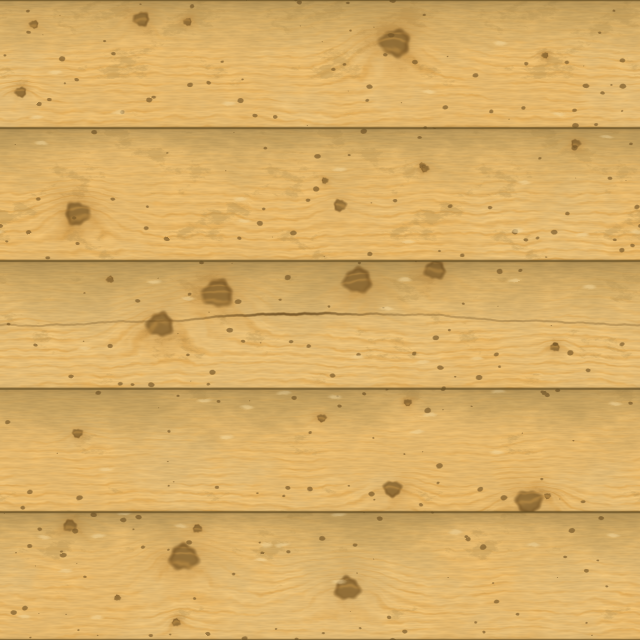
A Shadertoy shader for this texture:

```glsl
// Five horizontal pine planks with dark seams, bent growth rings, knots and wear.
// Layered sines warp the grain and tint the wood; stretched cellular noise gives
// fibres, specks and nicks; hashed knots push the rings into closed ovals.

const float TAU = 6.28318;

float hash(vec2 p) {
    return fract(sin(dot(p, vec2(127.1, 311.7))) * 43758.5);
}

// Layered warped sines, about -0.7 to 0.7, periodic in x
float waves(vec2 p, float seed) {
    float sum = 0.0, amp = 0.6, k = 1.0;
    for (int i = 0; i < 5; i++) {
        float a = TAU * k * p.x + seed;
        float b = TAU * k * p.y + seed * 1.7;
        sum += amp * sin(a + 1.5 * sin(b + seed)) * sin(0.8 * b + 1.5 * sin(a + 2.0));
        k = 2.0 * k + 1.0;
        amp *= 0.55;
        seed += 2.4;
    }
    return sum;
}

// Cellular noise: distance to the nearest point, and that point's random value
vec2 cells(vec2 p, vec2 grid, float seed) {
    p *= grid;
    vec2 best = vec2(9.0, 0.0);
    for (int j = -1; j <= 1; j++)
    for (int i = -1; i <= 1; i++) {
        vec2 cell = floor(p) + vec2(i, j);
        vec2 id = mod(cell, grid) + seed;
        float d = length(cell + vec2(hash(id), hash(id + 17.3)) - p);
        if (d < best.x) best = vec2(d, hash(id + 41.9));
    }
    return best;
}

void mainImage(out vec4 fragColor, in vec2 fragCoord) {
    vec2 uv = fragCoord / iResolution.xy;
    float px = 1.0 / iResolution.y;

    // Planks counted from the top, with slightly uneven heights
    float s = 5.0 * (1.0 - uv.y);
    s -= 0.04 * exp(-pow(abs(s - 2.5), 4.0));
    float plank = clamp(floor(s), 0.0, 4.0);
    float f = s - plank;
    float seed = 3.7 * plank + 1.3;
    float blotch = waves(vec2(uv.x, 0.3 * f), seed);
    float mottle = waves(vec2(3.0 * uv.x, 1.2 * f), seed + 5.0);

    // Knots: gather their stain, core and rim, and bend the growth rings
    float rings = 14.0 * f + 0.9 * waves(vec2(uv.x, 0.25 * f), seed + 9.0);
    float core = 0.0, rim = 0.0, halo = 0.0;
    for (int i = 0; i < 6; i++) {
        vec2 id = vec2(float(i) + 2.0, plank + 5.0);
        float r = mix(0.004, 0.021, pow(hash(id + 7.7), 2.0));
        vec2 q = vec2(fract(uv.x - hash(id) + 0.5) - 0.5,
                      0.2 * (f - mix(0.06, 0.95, hash(id + 3.1))));
        float angle = atan(q.y, q.x);
        float d = length(q * vec2(0.88, 1.0)) / r;
        d *= 1.0 + 0.09 * sin(3.0 * angle + seed) + 0.05 * sin(7.0 * angle + float(i));
        float soft = 0.12 + px / r;
        core = max(core, 1.0 - smoothstep(1.0 - soft, 1.0 + soft, d));
        rim = max(rim, exp(-pow((d - 0.9) / 0.2, 2.0)) * (0.6 + 0.4 * sin(angle + seed)));
        halo = max(halo, exp(-d * d / 4.0) * (0.7 + mottle));
        rings += 180.0 * r * exp(-dot(q * vec2(0.6, 1.0), q * vec2(0.6, 1.0)) / (6.0 * r * r));
    }

    // Weathered upper edge, honey lower part, pale patches
    float warm = smoothstep(-0.05, 0.6, f + 0.3 * blotch + 0.1 * mottle);
    vec3 col = mix(vec3(0.79, 0.645, 0.38), vec3(0.91, 0.735, 0.44), warm);
    float pale = smoothstep(0.0, 0.6, 0.2 - blotch + 0.25 * sin(plank * 2.6 - 3.6));
    col = mix(col, vec3(0.91, 0.765, 0.50), 0.55 * pale * smoothstep(0.1, 0.5, f));

    // Growth rings: broad late wood with finer lines between
    float late = pow(0.5 + 0.5 * sin(TAU * rings), 3.0);
    float fine = 0.5 + 0.5 * sin(TAU * 2.6 * rings + 2.0 * mottle);
    float grain = (0.3 + 0.7 * smoothstep(0.1, 0.7, f)) * clamp(0.65 + 0.8 * mottle, 0.15, 1.0);
    col = mix(col, vec3(0.84, 0.62, 0.29), grain * (0.55 * late + 0.16 * fine));

    // Fibres and grime
    float fibre = cells(uv, vec2(36.0, 300.0), 2.0).x;
    col *= 1.0 + 0.07 * (fibre - 0.45) + 0.035 * mottle;
    col = mix(col, vec3(0.68, 0.55, 0.31), 0.4 * smoothstep(0.35, 0.8, mottle - 0.3 * f + 0.1));

    // Knot colours
    col = mix(col, vec3(0.75, 0.56, 0.28), 0.65 * clamp(halo, 0.0, 1.0));
    col = mix(col, vec3(0.59, 0.44, 0.21) * (0.9 + 0.2 * late), 0.85 * core);
    col = mix(col, vec3(0.46, 0.32, 0.13), 0.5 * rim);

    // Dark specks and pale nicks
    vec2 speck = cells(uv + 0.002 * mottle, vec2(34.0, 44.0), 60.0);
    float size = 0.16 * fract(speck.y * 37.0);
    col = mix(col, vec3(0.45, 0.33, 0.15),
              0.65 * step(0.78, speck.y) * (1.0 - smoothstep(size - 0.04, size + 0.06, speck.x)));
    vec2 nick = cells(uv + 0.004 * mottle, vec2(16.0, 50.0), 90.0);
    col = mix(col, vec3(0.95, 0.84, 0.61),
              0.55 * step(0.93, nick.y) * (1.0 - smoothstep(0.06, 0.24, nick.x)));

    // A long drying crack along the middle plank
    float crackY = 0.46 - 0.045 * cos(TAU * (uv.x - 0.53)) + 0.018 * waves(vec2(2.0 * uv.x, 0.1), 4.0);
    float gape = exp(-pow((uv.x - 0.45) / 0.11, 2.0));
    float crack = 1.0 - smoothstep(0.0004, 0.0012 + 0.001 * gape + px, 0.2 * abs(f - crackY));
    col = mix(col, vec3(0.40, 0.28, 0.11), crack * (0.3 + 0.5 * gape) * step(1.5, plank) * step(plank, 2.5));

    // Seams with a soft shadow on the plank below
    float edge = 0.2 * min(f, 1.0 - f);
    col *= 1.0 - 0.14 * exp(-f / 0.06) - 0.08 * exp(-(1.0 - f) / 0.02);
    col = mix(col, vec3(0.40, 0.31, 0.14), 0.75 * (1.0 - smoothstep(0.0003, 0.0015 + px, edge)));

    fragColor = vec4(col, 1.0);
}
```
